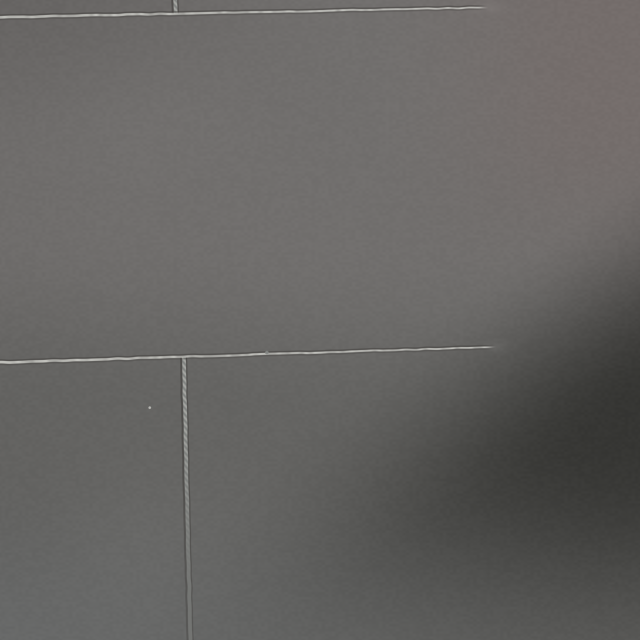
Reproduce this texture procedurally as a Shadertoy shader.

```glsl
// Large dull grey slabs with thin pale joints, a smooth smear on the right and a soft shadow.
const vec3 UPPER_GREY = vec3(0.447, 0.438, 0.432);
const vec3 LOWER_GREY = vec3(0.398, 0.396, 0.388);
const vec3 WARM_TINT = vec3(0.008, -0.012, -0.014);
const vec3 SHADOW_DROP = vec3(0.190, 0.188, 0.190);
const vec3 JOINT_PALE = vec3(0.76, 0.76, 0.74);
const vec3 JOINT_DULL = vec3(0.52, 0.53, 0.52);
const vec3 GROOVE_DARK = vec3(0.24, 0.23, 0.22);

const float ROW_BASE = 0.4336;     // height of the lower joint at the left edge
const float ROW_PITCH = 0.5395;
const float ROW_SLOPE = 0.0315;    // tilt of the lower joint
const float SLOPE_STEP = -0.0115;  // change of tilt per row
const float COLUMN_PITCH = 1.6;
const float COLUMN_BASE = 0.297;
const float COLUMN_LEAN = -0.024;
const float BED_HALF_WIDTH = 0.0019;
const float UPRIGHT_HALF_WIDTH = 0.0044;
const float JOINT_END = 0.776;     // joints are smeared away beyond this
const float GRAIN = 0.018;
const vec2 SPECK = vec2(0.234, 0.363);
const vec2 NUB = vec2(0.417, 0.449);

float hash(vec2 p) {
    vec3 q = fract(vec3(p.xyx) * 0.1031);
    q += dot(q, q.yzx + 33.33);
    return fract((q.x + q.y) * q.z);
}

float noise(vec2 p) {
    vec2 i = floor(p), f = fract(p);
    f = f * f * (3.0 - 2.0 * f);
    return mix(mix(hash(i), hash(i + vec2(1, 0)), f.x),
               mix(hash(i + vec2(0, 1)), hash(i + vec2(1, 1)), f.x), f.y);
}

// Coverage of a stroke, with softened edges
float stroke(float dist, float halfWidth, float soft) {
    return 1.0 - smoothstep(halfWidth - soft, halfWidth + soft, abs(dist));
}

float bedHeight(float row, float x) {
    return ROW_BASE + ROW_PITCH * row + (ROW_SLOPE + SLOPE_STEP * row) * x;
}

// Dark area with a slanted upper border that fades to the left and downward
float shadow(vec2 p) {
    float slant = p.y - 0.60 - 0.75 * (p.x - 1.0);
    float side = (1.0 - p.x) / 0.58;
    float below = max(0.33 - p.y, 0.0) / 0.30;
    return (1.0 - smoothstep(-0.22, 0.16, slant)) * exp(-side * side - below * below);
}

vec3 slabColour(vec2 p) {
    vec3 c = mix(LOWER_GREY, UPPER_GREY, smoothstep(0.36, 0.64, p.y));
    c += WARM_TINT * smoothstep(0.55, 0.95, p.x) * smoothstep(0.5, 0.85, p.y);
    c += vec3(0.016, 0.022, 0.028) * (1.0 - smoothstep(0.0, 0.30, p.y)) * (1.0 - 0.9 * p.x);
    c -= 0.035 * (1.0 - smoothstep(0.0, 0.6, p.x)) * smoothstep(0.75, 1.0, p.y);
    c -= 0.010 * (1.0 - smoothstep(0.0, 0.25, p.x));
    c -= SHADOW_DROP * shadow(p);
    // Broad cloudiness and fine grain
    c += 0.010 * (noise(p * vec2(4.0, 6.0) + 7.0) - 0.5);
    return c + GRAIN * (noise(p * vec2(190.0, 260.0)) - 0.5);
}

void mainImage(out vec4 fragColor, in vec2 fragCoord) {
    vec2 p = fragCoord / iResolution.xy;
    float soft = max(0.0010, 0.75 / iResolution.y);
    vec3 colour = slabColour(p);

    // Upright joints, staggered by half a slab in every other row
    float row = floor((p.y - ROW_BASE - ROW_SLOPE * p.x) /
                      (ROW_PITCH + SLOPE_STEP * p.x));
    float stagger = mod(row + 1.0, 2.0) * 0.5 * COLUMN_PITCH;
    float across = p.x - COLUMN_BASE - COLUMN_LEAN * p.y - stagger;
    across = mod(across + 0.5 * COLUMN_PITCH, COLUMN_PITCH) - 0.5 * COLUMN_PITCH;
    across += 0.0010 * (noise(vec2(3.0, p.y * 60.0)) - 0.5);
    float kept = 1.0 - smoothstep(JOINT_END - 0.03, JOINT_END, p.x);
    float twist = 0.5 + 0.5 * sin(p.y * 620.0 + across * 700.0);
    float strength = kept * mix(0.6, 0.95, smoothstep(0.0, 0.35, p.y));
    vec3 cord = mix(JOINT_DULL, JOINT_PALE, 0.6 * twist * smoothstep(0.05, 0.4, p.y));
    colour = mix(colour, GROOVE_DARK, 0.6 * strength * stroke(across, UPRIGHT_HALF_WIDTH + 0.0012, soft));
    colour = mix(colour, cord, strength * stroke(across - 0.0006, UPRIGHT_HALF_WIDTH - 0.0014, soft));

    // Bed joints, thinning toward their smeared ends
    for (int i = 0; i < 2; i++) {
        float k = float(i);
        float rise = p.y - bedHeight(k, p.x);
        rise += 0.0012 * (noise(vec2(p.x * 60.0, k * 9.0)) - 0.5);
        float end = JOINT_END - 0.012 * k;
        float present = 1.0 - smoothstep(end - 0.02, end, p.x);
        float width = BED_HALF_WIDTH * mix(1.1, 0.65, p.x / JOINT_END);
        float wear = 0.65 + 0.35 * noise(vec2(p.x * 140.0, k * 5.0 + 2.0));
        colour = mix(colour, GROOVE_DARK, 0.5 * present * stroke(rise - 0.0024, width, soft));
        colour = mix(colour, GROOVE_DARK, 0.3 * present * stroke(rise + 0.0026, width, soft));
        colour = mix(colour, JOINT_PALE, wear * present * stroke(rise, width, soft));
        // Faint glow trailing from the joint's end
        vec2 tail = (p - vec2(end, bedHeight(k, end))) / vec2(0.022, 0.009);
        colour += 0.025 * exp(-dot(tail, tail));
    }

    // A stray speck on the slab and a nub on the joint
    colour = mix(colour, JOINT_PALE, 0.9 * stroke(length(p - SPECK), 0.0020, soft));
    colour = mix(colour, JOINT_DULL, 0.9 * stroke(length(p - NUB), 0.0028, soft));

    fragColor = vec4(clamp(colour, 0.0, 1.0), 1.0);
}
```
